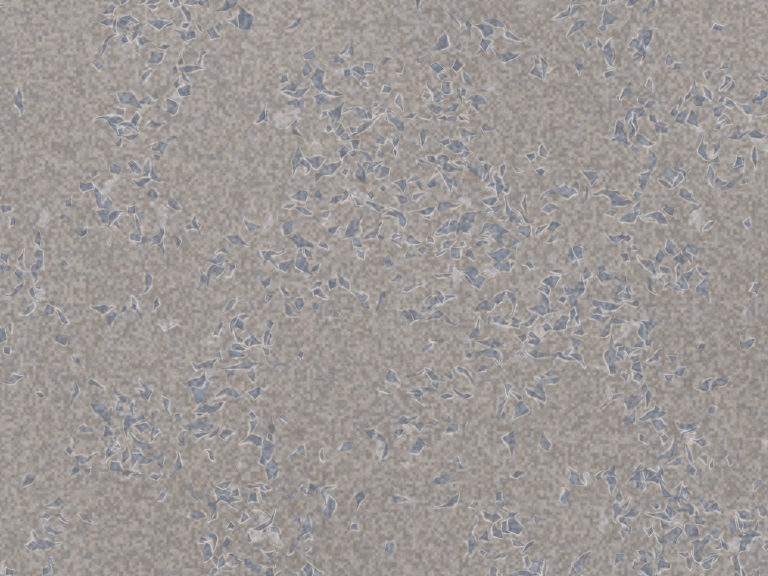
Reproduce this texture procedurally as a Shadertoy shader.

```glsl
// Living cells under a phase-contrast microscope: blue-grey spindles and kites
// with pale broken halos, clustered on a grainy warm grey ground.
// Two jittered grids of bent kite shapes are painted in order, then grained.

const vec3 GROUND = vec3(0.622, 0.597, 0.582);
const vec3 BODY_DARK = vec3(0.475, 0.500, 0.550);
const vec3 BODY_LIGHT = vec3(0.560, 0.575, 0.615);
const vec3 HALO = vec3(0.780, 0.755, 0.745);
const float LARGE_GRID = 24.0;      // sites per canvas height
const float SMALL_GRID = 35.0;
const float CLUSTER_SCALE = 5.5;
const float WARP = 0.010;           // raggedness of the outlines
const float HALO_WIDTH = 0.0021;
const float EDGE_SOFTNESS = 0.0014;
const float GRAIN_SCALE = 185.0;
const float GRAIN_AMOUNT = 0.20;

vec3 hash3(vec2 p) {
    vec3 q = fract(p.xyx * vec3(0.1031, 0.1030, 0.0973));
    q += dot(q, q.yxz + 33.33);
    return fract((q.xxy + q.yzz) * q.zyx);
}

float noise(vec2 p) {
    vec2 i = floor(p), f = fract(p);
    f = f * f * (3.0 - 2.0 * f);
    float low = mix(hash3(i).x, hash3(i + vec2(1, 0)).x, f.x);
    float high = mix(hash3(i + vec2(0, 1)).x, hash3(i + vec2(1, 1)).x, f.x);
    return mix(low, high, f.y);
}

// Chance that a site is occupied: patches joined by strands
float crowding(vec2 p) {
    float patches = 0.58 * noise(p * CLUSTER_SCALE + 3.7)
                  + 0.42 * noise(p * CLUSTER_SCALE * 2.3 + 19.1);
    return 0.04 + 0.86 * smoothstep(0.36, 0.72, patches);
}

// Approximate distance to a kite whose widest point lies at skew
float kite(vec2 q, float halfLength, float halfWidth, float skew) {
    float t = q.x / halfLength;
    float taper = min((1.0 + t) / (1.0 + skew), (1.0 - t) / (1.0 - skew));
    vec2 e = abs(q) - vec2(halfLength, halfWidth * max(taper, 0.0));
    return length(max(e, 0.0)) + min(max(e.x, e.y), 0.0);
}

// Paints one grid of cells over the colour
vec3 paintCells(vec3 color, vec2 p, float grid, float seed, float pixel) {
    vec2 home = floor(p * grid);
    float soft = EDGE_SOFTNESS + 0.5 * pixel;
    float brokenHalo = smoothstep(0.15, 0.75, noise(p * 75.0 + seed));
    float mottle = noise(p * 95.0 - seed);
    for (int j = -1; j <= 1; j++)
    for (int i = -1; i <= 1; i++) {
        vec2 site = home + vec2(i, j);
        vec3 place = hash3(site + seed);
        vec3 form = hash3(site + seed + 71.3);
        vec3 look = hash3(site + seed + 153.9);
        vec2 center = (site + place.xy) / grid;
        if (place.z > crowding(center)) continue;

        // Neighbours share a rough direction
        float angle = 6.2832 * noise(center * 4.0) + 2.4 * (look.x - 0.5);
        float c = cos(angle), s = sin(angle);
        vec2 q = mat2(c, -s, s, c) * (p - center) * grid;
        q.y += (look.y - 0.5) * q.x * q.x * 1.3;
        float halfLength = mix(0.22, 0.80, form.x * form.x);
        float halfWidth = mix(0.11, 0.30, form.y);
        float d = kite(q, halfLength, halfWidth, form.z * 1.3 - 0.65) / grid;

        // Halo, then body with a darker rim
        float ring = (d - 0.0022) / HALO_WIDTH;
        float side = 0.65 + 0.35 * smoothstep(-0.1, 0.1, q.y);
        color = mix(color, HALO, exp(-ring * ring) * brokenHalo * side * 0.85);
        float inside = 1.0 - smoothstep(-soft, soft, d);
        float rim = smoothstep(-0.005, 0.0, d);
        vec3 body = mix(BODY_DARK, BODY_LIGHT, 0.55 * look.z + 0.45 * mottle);
        body -= 0.035 * rim * vec3(0.8, 0.9, 1.0);
        body = mix(body, HALO, step(0.94, look.z) * 0.7);
        color = mix(color, body, inside * 0.92);
    }
    return color;
}

void mainImage(out vec4 fragColor, in vec2 fragCoord) {
    vec2 p = fragCoord / iResolution.y;
    float pixel = 1.0 / iResolution.y;

    // Ground with slow changes of light
    vec3 color = GROUND + 0.025 * (noise(p * 2.2 + 8.0) - 0.5);
    color += 0.02 * (p.y - 0.5) - 0.008 * (p.x - 0.67);

    // Ragged cells, large below small
    vec2 wobble = vec2(noise(p * 62.0), noise(p * 62.0 + 47.0)) - 0.5;
    vec2 ragged = p + WARP * wobble;
    color = paintCells(color, ragged, LARGE_GRID, 11.0, pixel);
    color = paintCells(color, ragged, SMALL_GRID, 237.0, pixel);

    // Sensor grain, mostly grey with a trace of colour
    vec2 g = p * GRAIN_SCALE;
    float grain = 0.75 * noise(g) + 0.25 * noise(g * 1.9 + 31.0) - 0.5;
    float tint = noise(g * 0.6 + 90.0) - 0.5;
    color += GRAIN_AMOUNT * grain + 0.025 * tint * vec3(1.0, 0.0, -1.0);

    fragColor = vec4(clamp(color, 0.0, 1.0), 1.0);
}
```
